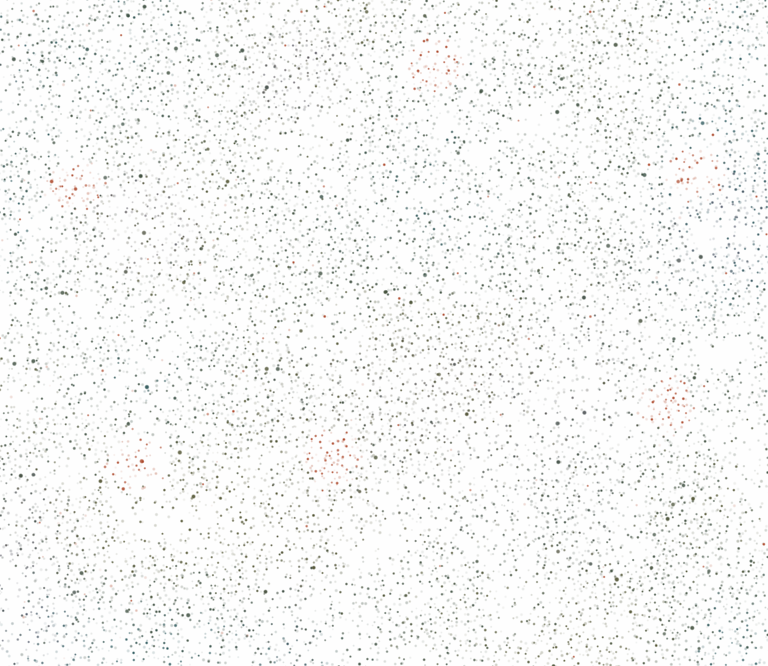
A Shadertoy shader for this texture:

```glsl
// Fine dark specks scattered over white paper, like ink dust.
// Three jittered grids of soft dots (haze, specks, clumps) are thinned by
// value noise, tinted by slow colour drift and by a few rust-red patches.

// Lengths are fractions of the canvas height.
const vec3 PAPER = vec3(0.996);
const vec3 GREEN_INK = vec3(0.23, 0.30, 0.24);
const vec3 OLIVE_INK = vec3(0.30, 0.31, 0.17);
const vec3 TEAL_INK = vec3(0.14, 0.32, 0.34);
const vec3 VIOLET_INK = vec3(0.34, 0.31, 0.40);
const vec3 RUST_INK = vec3(0.66, 0.25, 0.13);

const float HAZE_CELL = 0.0090;
const float SPECK_CELL = 0.0114;
const float CLUMP_CELL = 0.0450;
const float HAZE_KEEP = 0.60;
const float SPECK_KEEP = 0.52;
const float CLUMP_KEEP = 0.22;
const vec2 HAZE_RADIUS = vec2(0.0010, 0.0021);
const vec2 SPECK_RADIUS = vec2(0.0011, 0.0018);
const vec2 CLUMP_RADIUS = vec2(0.0019, 0.0030);
const vec2 HAZE_STRENGTH = vec2(0.07, 0.34);
const vec2 SPECK_STRENGTH = vec2(0.55, 0.98);
const vec2 CLUMP_STRENGTH = vec2(0.70, 0.95);

const float EDGE_SOFTNESS = 0.0030;
const float DENSITY_SCALE = 17.0;
const float TINT_SCALE = 4.5;
const float PATCH_RADIUS = 0.055;
const vec2 PATCH_GRID = vec2(3.0, 2.0);

float hash(vec2 p) {
    return fract(sin(dot(p, vec2(127.1, 311.7))) * 43758.5453);
}

vec2 hash2(vec2 p) {
    return vec2(hash(p), hash(p + 57.3));
}

float noise(vec2 p) {
    vec2 i = floor(p), f = fract(p);
    f = f * f * (3.0 - 2.0 * f);
    float low = mix(hash(i), hash(i + vec2(1, 0)), f.x);
    float high = mix(hash(i + vec2(0, 1)), hash(i + vec2(1, 1)), f.x);
    return mix(low, high, f.y);
}

// Rust amount: one round patch somewhere in each box of a coarse grid
float rustAmount(vec2 p, float aspect) {
    float amount = 0.0;
    vec2 box = vec2(aspect, 1.0) / PATCH_GRID;
    for (float y = 0.0; y < PATCH_GRID.y; y++)
    for (float x = 0.0; x < PATCH_GRID.x; x++) {
        vec2 id = vec2(x, y);
        vec2 centre = (id + 0.15 + 0.7 * hash2(id + 4.7)) * box;
        float d = length(p - centre);
        amount = max(amount, 1.0 - smoothstep(0.5, 1.0, d / PATCH_RADIUS));
    }
    return amount;
}

// Ink colour drifts slowly, with some variation from dot to dot
vec3 inkColour(vec2 p, float pick, float aspect) {
    float drift = noise(p * TINT_SCALE + 21.0) + 0.5 * (pick - 0.5);
    vec3 ink = mix(OLIVE_INK, GREEN_INK, smoothstep(0.10, 0.45, drift));
    ink = mix(ink, TEAL_INK, smoothstep(0.60, 0.95, drift));
    float violet = noise(p * TINT_SCALE + 63.0);
    ink = mix(ink, VIOLET_INK, 0.8 * smoothstep(0.55, 0.90, violet) * fract(pick * 7.0));
    return mix(ink, RUST_INK, step(fract(pick * 13.0), rustAmount(p, aspect)));
}

// Draws one layer of jittered soft dots over the given colour
vec3 scatter(vec3 colour, vec2 p, float cell, float keep, vec2 radius,
             vec2 strength, float seed, float aspect) {
    vec2 home = floor(p / cell);
    float soft = max(EDGE_SOFTNESS, 1.2 / iResolution.y);
    for (int y = -1; y <= 1; y++)
    for (int x = -1; x <= 1; x++) {
        vec2 id = home + vec2(x, y);
        vec2 key = id + seed;
        vec2 centre = (id + hash2(key)) * cell;
        float d = length(p - centre);
        float size = mix(radius.x, radius.y, hash(key + 11.9));
        if (d > size + soft) continue;
        float density = mix(0.45, 1.55, noise(centre * DENSITY_SCALE));
        if (hash(key + 23.1) > keep * density) continue;
        float weight = mix(strength.x, strength.y, hash(key + 37.7));
        float cover = 1.0 - smoothstep(size - 0.5 * soft, size + 0.5 * soft, d);
        vec3 ink = inkColour(centre, hash(key + 71.3), aspect);
        colour = mix(colour, ink, cover * weight);
    }
    return colour;
}

void mainImage(out vec4 fragColor, in vec2 fragCoord) {
    vec2 p = fragCoord / iResolution.y;
    float aspect = iResolution.x / iResolution.y;

    vec3 colour = PAPER;
    colour = scatter(colour, p, HAZE_CELL, HAZE_KEEP, HAZE_RADIUS, HAZE_STRENGTH, 3.7, aspect);
    colour = scatter(colour, p, SPECK_CELL, SPECK_KEEP, SPECK_RADIUS, SPECK_STRENGTH, 141.2, aspect);
    colour = scatter(colour, p, CLUMP_CELL, CLUMP_KEEP, CLUMP_RADIUS, CLUMP_STRENGTH, 307.9, aspect);
    fragColor = vec4(colour, 1.0);
}
```
